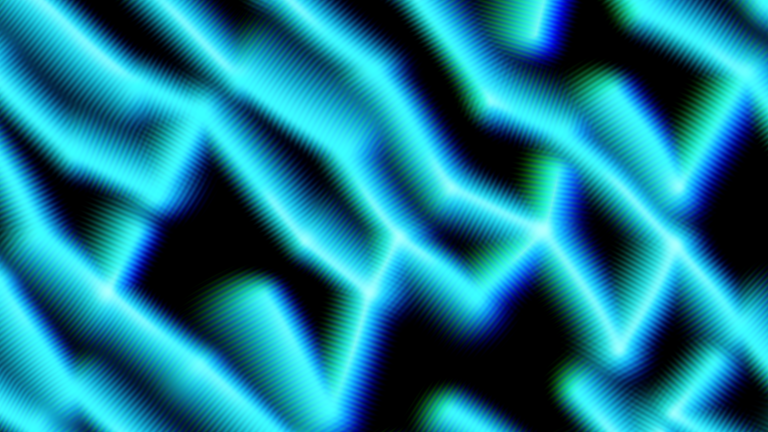
This background is drawn by a Shadertoy shader. Its source:

```glsl
// Glowing cyan ridges laid out as a skewed, jittered lattice maze on black.
// Each node grows a long ridge, a cross ridge or both; soft-minimum distances
// shade them, fine ribs run across, and split channels tint their flanks.

const vec2  MAIN_STEP   = vec2(0.190, -0.190);  // lattice step, falling ridges
const vec2  CROSS_STEP  = vec2(0.094, 0.176);   // lattice step, rising ridges
const vec2  SPLIT_DIR   = vec2(0.89, -0.45);    // direction of channel split
const float SPLIT       = 0.0085;
const float JITTER      = 0.50;
const float MAIN_SHARE  = 0.76;                 // nodes growing a long ridge
const float SPUR_SHARE  = 0.26;                 // row pairs adding a spur
const float SPUR_REACH  = 0.60;
const float RIDGE_WIDTH = 0.092;
const float LEAN        = 1.15;                 // random flank asymmetry
const float BLEND       = 110.0;                // sharpness of ridge merging
const float RIB_PERIOD  = 0.0118;
const float RIB_DEPTH   = 0.075;
const float BLUE_SPREAD = 0.09;                 // extra reach of blue flanks
const float TAU         = 6.2831853;

vec2 hash2(vec2 p) {
    vec3 q = fract(p.xyx * vec3(0.1031, 0.1030, 0.0973));
    q += dot(q, q.yzx + 33.33);
    return fract((q.xx + q.yz) * q.zy);
}

float valueNoise(vec2 p) {
    vec2 i = floor(p), f = fract(p);
    f = f * f * (3.0 - 2.0 * f);
    float low  = mix(hash2(i).x, hash2(i + vec2(1, 0)).x, f.x);
    float high = mix(hash2(i + vec2(0, 1)).x, hash2(i + vec2(1, 1)).x, f.x);
    return mix(low, high, f.y);
}

vec2 nodePosition(vec2 id) {
    vec2 uv = id + JITTER * (hash2(id + 71.0) - 0.5);
    return mat2(MAIN_STEP, CROSS_STEP) * uv;
}

// Adds one segment: x sums the weight, y the weighted rib wave.
void addRidge(inout vec2 total, vec2 p, vec2 a, vec2 b, float lean) {
    vec2 q = p - a, axis = b - a;
    float len = length(axis);
    vec2 dir = axis / len;
    float along = dot(q, dir);
    float side = q.x * dir.y - q.y * dir.x;
    float cap = along - clamp(along, 0.0, len);
    float d = sqrt(side * side + cap * cap + 0.00003) + lean * side;
    float weight = exp(-BLEND * d);
    total += weight * vec2(1.0, cos(TAU * along / RIB_PERIOD));
}

// Returns ridge height (1 on a crest) and rib wave (-1 to 1).
vec2 ridgeField(vec2 p) {
    vec2 base = floor(inverse(mat2(MAIN_STEP, CROSS_STEP)) * p);
    vec2 total = vec2(1e-7, 0.0);
    for (int j = -2; j <= 2; j++)
    for (int i = -2; i <= 2; i++) {
        vec2 id = base + vec2(i, j);
        vec2 rnd = hash2(id + 5.0);
        // Neighbouring rows share a choice, so spurs can span two cells
        vec2 pairId = vec2(id.x, floor((id.y + id.x) * 0.5));
        bool hasMain = rnd.x < MAIN_SHARE;
        bool hasSpur = hash2(pairId + 19.0).x < SPUR_SHARE;
        float lean = LEAN * (rnd.y - 0.5);
        vec2 a = nodePosition(id);
        if (hasMain)
            addRidge(total, p, a, nodePosition(id + vec2(1, 0)), lean);
        if (hasSpur || !hasMain) {
            float reach = hasMain ? SPUR_REACH : 1.0;
            vec2 b = mix(a, nodePosition(id + vec2(0, 1)), reach);
            addRidge(total, p, a, b, abs(lean));
        }
    }
    float d = -log(total.x) / BLEND;
    return vec2(1.0 - d / RIDGE_WIDTH, total.y / total.x);
}

// Ribs are strongest on the flanks and fade on the crest.
float tone(vec2 field) {
    float crest = clamp(field.x, 0.0, 1.0);
    float h = field.x + RIB_DEPTH * field.y * (1.0 - 0.6 * crest);
    return smoothstep(0.06, 1.05, h);
}

void mainImage(out vec4 fragColor, in vec2 fragCoord) {
    vec2 p = fragCoord / iResolution.y + vec2(3.1, 1.7);

    // Gentle bending of the lattice
    p += 0.035 * (vec2(valueNoise(p * 4.0), valueNoise(p * 4.0 + 40.0)) - 0.5);

    // Green leans to one side of the rising ridges, blue to the other
    vec2 split = SPLIT_DIR * SPLIT * (0.2 + 1.6 * valueNoise(p * 3.0 + 9.0));
    vec2 greenField = ridgeField(p + split);
    vec2 blueField  = ridgeField(p - split);
    blueField.x += BLUE_SPREAD;
    float green = tone(greenField);
    float blue  = tone(blueField);

    // Pale glow on crests, strong only in patches
    float peak = min(greenField.x, blueField.x);
    float patches = smoothstep(0.45, 0.75, valueNoise(p * 5.0 + 23.0));
    float red = 0.09 * green + 0.14 * smoothstep(0.60, 0.95, peak)
              + 0.45 * patches * smoothstep(0.78, 1.10, peak);

    fragColor = vec4(red, green, blue, 1.0);
}
```
